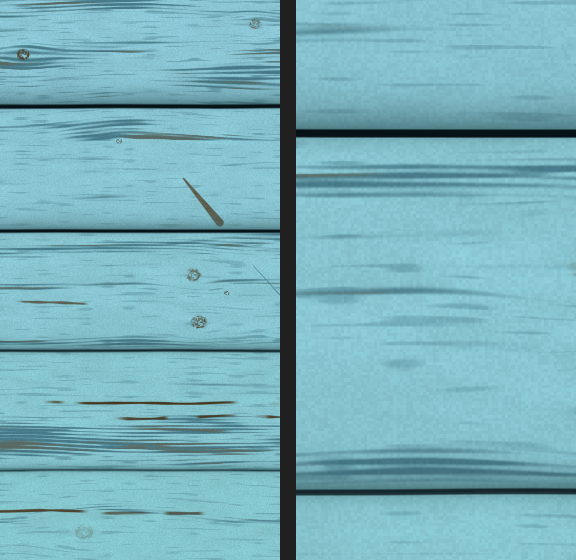
Left: the whole. Right: its middle third, enlarged.
A Shadertoy shader for this texture:

```glsl
// Five weathered, blue-painted boards stacked with dark seams between them.
// Stretched noise and warped growth rings wear the paint along soft bands;
// knots, cracks and scratches are distance shapes laid over the grain.

#define SEAM_START 0.320    // height of the lowest seam, in canvas widths
#define SEAM_PITCH 0.427    // board height
#define SEAM_SHIFT 0.019    // extra height below the top seam
#define RING_FREQ 72.0      // growth rings per canvas width
#define STREAK_FREQ 42.0    // fineness of worn streaks
#define PORE_FREQ 150.0     // fineness of short dark pores
#define BROWN_AMOUNT 0.65   // bare wood showing through worn paint
#define CRACK_WIDTH 0.0030

const vec3 PAINT = vec3(0.545, 0.775, 0.835);
const vec3 FADED = vec3(0.42, 0.64, 0.69);
const vec3 DEEP = vec3(0.28, 0.48, 0.54);
const vec3 SHADOW = vec3(0.18, 0.33, 0.35);
const vec3 WOOD = vec3(0.38, 0.38, 0.31);
const vec3 BARK = vec3(0.27, 0.21, 0.12);
const vec3 GAP = vec3(0.025, 0.07, 0.09);

// Worn bands: centre height, half thickness, amount
const vec3 BANDS[8] = vec3[8](
    vec3(1.76, 0.13, 0.72), vec3(1.98, 0.05, 0.60), vec3(1.53, 0.045, 0.50),
    vec3(1.12, 0.035, 0.60), vec3(0.98, 0.035, 0.50), vec3(0.785, 0.035, 0.55),
    vec3(0.43, 0.09, 0.95), vec3(0.16, 0.03, 0.25));
// Knots: position, radius, strength
const vec4 KNOTS[7] = vec4[7](
    vec4(0.083, 1.805, 0.024, 1.0), vec4(0.690, 1.018, 0.028, 0.7),
    vec4(0.711, 0.849, 0.028, 1.0), vec4(0.810, 0.953, 0.010, 0.8),
    vec4(0.425, 1.495, 0.012, 0.6), vec4(0.911, 1.914, 0.022, 0.6),
    vec4(0.300, 0.099, 0.034, 0.25));
// Cracks: left end, right end, height, strength
const vec4 CRACKS[5] = vec4[5](
    vec4(0.14, 1.02, 0.562, 1.0), vec4(0.40, 1.05, 0.510, 0.9),
    vec4(-0.1, 0.32, 0.172, 0.9), vec4(0.35, 0.74, 0.164, 0.7),
    vec4(0.05, 0.32, 0.920, 0.7));

float hash(vec2 p) {
    vec3 q = fract(p.xyx * 0.1031);
    q += dot(q, q.yzx + 33.33);
    return fract((q.x + q.y) * q.z);
}

float noise(vec2 p) {
    vec2 i = floor(p), f = fract(p);
    f *= f * (3.0 - 2.0 * f);
    return mix(mix(hash(i), hash(i + vec2(1, 0)), f.x),
               mix(hash(i + vec2(0, 1)), hash(i + vec2(1, 1)), f.x), f.y);
}

float fbm(vec2 p) {
    float sum = 0.0, amp = 0.55;
    for (int i = 0; i < 3; i++) {
        sum += amp * noise(p);
        p = p * vec2(2.1, 2.0) + 17.3;
        amp *= 0.5;
    }
    return sum / 0.9625;
}

// Coverage of a straight scratch whose half width goes from wa to wb
float scratch(vec2 p, vec2 a, vec2 b, float wa, float wb, float aa) {
    vec2 ab = b - a;
    float t = clamp(dot(p - a, ab) / dot(ab, ab), 0.0, 1.0);
    float w = mix(wa, wb, t);
    return 1.0 - smoothstep(w - aa, w + aa, length(p - a - ab * t));
}

void mainImage(out vec4 fragColor, in vec2 fragCoord) {
    vec2 p = fragCoord / iResolution.x;
    float aa = 0.8 / iResolution.x;

    // Seams: board index, gap coverage and shading of the rounded edges
    float board = 0.0, gap = 0.0, shade = 0.0;
    for (int i = 0; i < 4; i++) {
        float k = float(i);
        float y = SEAM_START + SEAM_PITCH * k + SEAM_SHIFT * step(2.5, k);
        float d = p.y - y - 0.003 * (noise(vec2(p.x * 5.0, k * 9.0)) - 0.5);
        float w = 0.0015 + 0.0014 * k;
        board += step(0.0, d);
        gap = max(gap, min(0.6 + 0.2 * k, 1.0) * (1.0 - smoothstep(w - aa, w + 2.0 * aa, abs(d))));
        shade += d > 0.0 ? 0.75 * exp(-d / (0.012 + 0.008 * k)) : 0.4 * exp(d / 0.008);
    }

    // Grain coordinate bends around the knots
    float grainY = p.y + 0.025 * (noise(vec2(p.x * 2.0, p.y * 5.0 + board * 7.0)) - 0.5);
    for (int i = 0; i < 7; i++) {
        vec2 d = p - KNOTS[i].xy, e = d / (KNOTS[i].z * vec2(4.0, 2.0));
        grainY -= 0.6 * d.y * exp(-dot(e, e));
    }
    vec2 g = vec2(p.x, grainY + board * 7.3);

    // Wear gathers in bands broken by blotches
    float wear = 0.0;
    for (int i = 0; i < 8; i++) {
        float d = (grainY - BANDS[i].x) / BANDS[i].y;
        wear += BANDS[i].z * exp(-d * d);
    }
    wear = clamp(wear * (0.45 + 1.1 * noise(g * vec2(2.0, 11.0))), 0.0, 1.0);
    float ring = 0.5 + 0.5 * cos(6.2832 * (g.y * RING_FREQ + 3.0 * noise(g * vec2(2.0, 7.0))));
    float streak = fbm(g * vec2(2.6, STREAK_FREQ)) + (0.06 + 0.26 * wear) * (ring - 0.5);
    float tone = smoothstep(0.74 - 0.42 * wear, 1.02 - 0.36 * wear, streak);

    // Paint, worn tones, bare wood and pores
    vec3 col = PAINT + vec3(-0.025, 0.0, -0.03) * (1.0 - board / 4.0);
    col *= 0.96 + 0.08 * fbm(p * vec2(9.0, 30.0));
    col = mix(col, FADED, min(tone * 2.0, 1.0));
    col = mix(col, DEEP, max(tone * 2.0 - 1.0, 0.0));
    float bare = smoothstep(0.56, 0.76, fbm(g * vec2(3.5, 75.0) + 40.0));
    col = mix(col, WOOD, BROWN_AMOUNT * bare * smoothstep(0.2, 0.8, tone));
    float pore = smoothstep(0.70, 0.95, noise(g * vec2(13.0, PORE_FREQ)));
    col = mix(col, DEEP, pore * (0.3 + 0.3 * wear));
    col *= 0.97 + 0.06 * hash(floor(p * 256.0));

    // Knots: broken dark rim around a flecked core
    for (int i = 0; i < 7; i++) {
        vec4 k = KNOTS[i];
        vec2 d = (p - k.xy) / k.z;
        float fleck = noise(d * 3.0 + k.xy * 50.0);
        float r = length(d * vec2(1.0, 1.2)) + 0.5 * (fleck - 0.5);
        float rim = exp(-pow((r - 0.8) / 0.2, 2.0)) * smoothstep(0.15, 0.6, fleck);
        float core = (1.0 - smoothstep(0.5, 0.8, r)) * smoothstep(0.4, 0.7, noise(d * 5.0));
        col = mix(col, mix(BARK, WOOD, fleck * 0.6), k.w * max(rim, 0.6 * core));
    }

    // Cracks: wavering, tapered, interrupted lines
    for (int i = 0; i < 5; i++) {
        vec4 c = CRACKS[i];
        float t = (p.x - c.x) / (c.y - c.x);
        float y = c.z + 0.016 * (noise(vec2(p.x * 6.0, c.z * 40.0)) - 0.5);
        float w = CRACK_WIDTH * noise(vec2(p.x * 22.0, c.z * 90.0));
        float line = 1.0 - smoothstep(w, w + 2.0 * aa, abs(p.y - y));
        float ends = smoothstep(0.0, 0.1, t) * smoothstep(1.0, 0.9, t);
        col = mix(col, BARK, c.w * line * ends * smoothstep(0.15, 0.45, noise(vec2(p.x * 16.0, c.z * 70.0))));
    }

    // One broad gouge and one fine scratch
    float gouge = scratch(p, vec2(0.656, 1.362), vec2(0.785, 1.205), 0.003, 0.014, aa);
    col = mix(col, mix(BARK, WOOD, 0.4 + 0.6 * noise(p * vec2(60.0, 180.0))), 0.9 * gouge);
    col = mix(col, DEEP, 0.8 * scratch(p, vec2(0.906, 1.05), vec2(1.01, 0.935), 0.001, 0.002, aa));

    col = mix(col, SHADOW, min(shade, 0.8));
    col = mix(col, GAP, gap);
    fragColor = vec4(col, 1.0);
}
```
